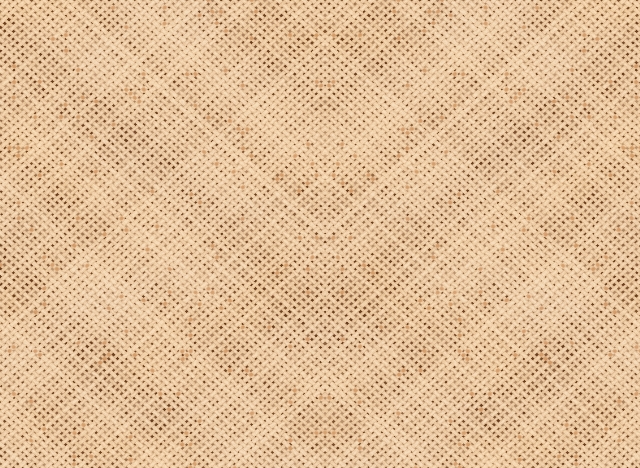
A WebGL 2 fragment shader for this texture:

```glsl
#version 300 es
precision highp float;
// Plain-woven burlap laid on the diagonal and mirrored about a near-central seam.

uniform vec2 u_resolution;
out vec4 fragColor;

const vec2 REPEATS = vec2(74.0, 60.0);  // holes across and down
const float SEAM_X = 0.508;             // mirror axis, share of the width
const float HALF_WIDTH = 0.335;         // thread half width, share of the pitch
const float WIDTH_VARIATION = 0.10;
const float CENTRE_JITTER = 0.12;
const float WOBBLE = 0.16;
const float EDGE_TONE = 3.15;           // tones index the palette, dark to light
const float ROUNDNESS = 1.5;
const float CROSSING_LIFT = 0.35;
const float GRAIN = 1.3;
const float SPECK_SHARE = 0.035;

const vec3 PALETTE[6] = vec3[6](
    vec3(0.47, 0.30, 0.17), vec3(0.61, 0.44, 0.30), vec3(0.71, 0.56, 0.42),
    vec3(0.82, 0.67, 0.52), vec3(0.91, 0.77, 0.61), vec3(0.95, 0.84, 0.70));
const vec3 SPECK_COLOUR = vec3(0.78, 0.51, 0.29);

float hash(vec2 p) {
    vec3 q = fract(vec3(p.xyx) * vec3(0.1031, 0.1030, 0.0973));
    q += dot(q, q.yzx + 33.33);
    return fract((q.x + q.y) * q.z);
}

// Cellular noise: distance to the nearest scattered point
float cellular(vec2 p) {
    vec2 base = floor(p);
    float nearest = 2.0;
    for (int y = -1; y <= 1; y++)
        for (int x = -1; x <= 1; x++) {
            vec2 id = base + vec2(x, y);
            vec2 point = id + vec2(hash(id), hash(id + 57.3));
            nearest = min(nearest, distance(p, point));
        }
    return nearest;
}

// Layered sines, roughly -1 to 1
float waves(vec2 p) {
    float sum = 0.0, amplitude = 0.5;
    for (int i = 0; i < 4; i++) {
        sum += amplitude * sin(p.x + 1.7 * sin(p.y)) * cos(0.8 * p.y + 0.6);
        p = mat2(1.5, 1.1, -1.1, 1.5) * p + 2.3;
        amplitude *= 0.6;
    }
    return sum;
}

// One thread: x is its coverage, y its tone
vec2 thread(float across, float along, float side, float lift, float patchy, float soft) {
    float id = floor(across);
    float vary = hash(vec2(id, side)) - 0.5;
    float centre = 0.5 + CENTRE_JITTER * (hash(vec2(id, side + 7.0)) - 0.5);
    float slub = 0.025 * sin(along * 0.9 + id * 2.4);
    float halfWidth = HALF_WIDTH + WIDTH_VARIATION * vary + slub + 0.05 * patchy;
    float d = abs(fract(across) - centre);
    float cover = 1.0 - smoothstep(halfWidth - soft, halfWidth + soft, d);
    float profile = 1.0 - min(d * d / (halfWidth * halfWidth), 1.0);
    float fibre = cellular(vec2(across * 4.0, along * 1.7) + side * 31.0) - 0.45;
    float tone = EDGE_TONE + ROUNDNESS * profile + CROSSING_LIFT * lift
               + GRAIN * fibre + 0.7 * vary + 0.35 * patchy;
    return vec2(cover, tone);
}

vec3 ramp(float tone) {
    tone = clamp(tone, -0.4, 5.4);
    int i = int(clamp(floor(tone), 0.0, 4.0));
    return mix(PALETTE[i], PALETTE[i + 1], tone - float(i));
}

void main() {
    // Mirrored diagonal weave coordinates, one unit per thread
    vec2 uv = gl_FragCoord.xy / u_resolution;
    vec2 mirrored = vec2(abs(uv.x - SEAM_X), uv.y) * REPEATS;
    vec2 weave = vec2(mirrored.x - mirrored.y, mirrored.x + mirrored.y);
    weave += WOBBLE * vec2(waves(mirrored * 0.35), waves(mirrored.yx * 0.35 + 9.0));
    float soft = max(0.05, 0.75 * REPEATS.x / u_resolution.x);

    // Broad loose and tight areas, with streaks following one thread direction
    float streak = sin(weave.x * 0.31 + 1.0) * sin(weave.x * 0.113 + 0.4);
    float patchy = 0.55 * waves(mirrored * 0.13 + 4.0) + 0.45 * streak;

    // Holes of uneven depth
    vec2 corner = floor(weave + 0.5);
    float tone = mix(-0.7, 2.3, hash(corner + 11.0)) + 0.7 * patchy;

    // Over-and-under crossings
    vec2 cell = floor(weave);
    vec2 arch = sin(3.14159 * fract(weave));
    float over = mod(cell.x + cell.y, 2.0) < 0.5 ? 1.0 : -1.0;
    vec2 a = thread(weave.x, weave.y, 1.0, over * arch.y, patchy, soft);
    vec2 b = thread(weave.y, weave.x, 5.0, -over * arch.x, patchy, soft);
    vec2 upper = over > 0.0 ? a : b;
    vec2 lower = over > 0.0 ? b : a;
    tone = mix(tone, lower.y - 0.6 * upper.x, lower.x);
    tone = mix(tone, upper.y, upper.x);
    vec3 colour = ramp(tone);

    // Occasional rusty flecks and a slight warm drift
    float fleck = step(1.0 - SPECK_SHARE, hash(cell + 83.0));
    vec2 fromCentre = fract(weave) - 0.5;
    fleck *= 1.0 - smoothstep(0.15, 0.5, length(fromCentre));
    colour = mix(colour, SPECK_COLOUR, 0.65 * fleck);
    colour += vec3(0.006, 0.0, -0.012) * waves(mirrored * 0.2 + 15.0);
    fragColor = vec4(clamp(colour, 0.0, 1.0), 1.0);
}
```
